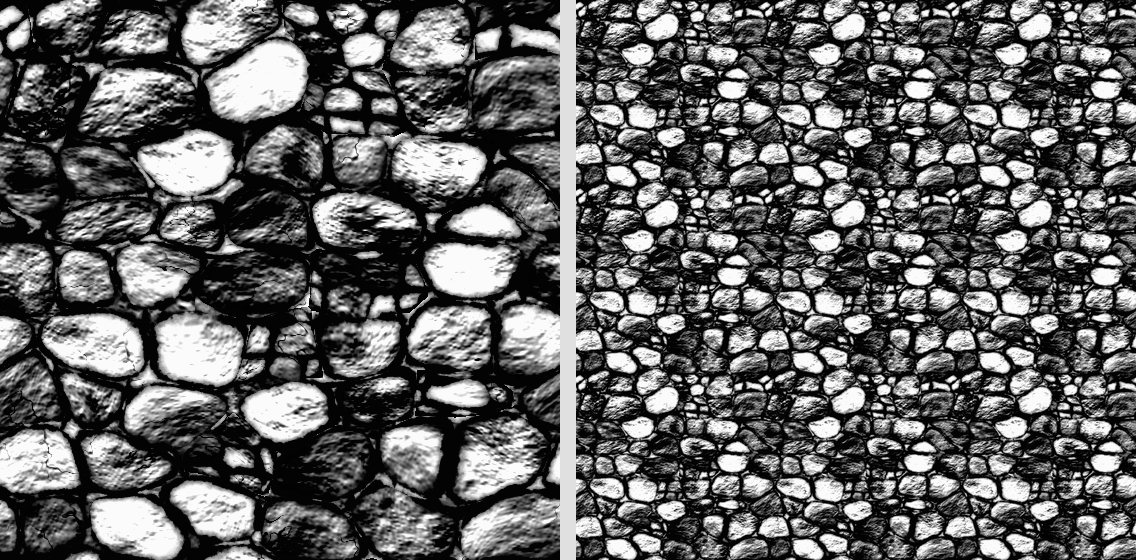
Left, the tile; right, the same tile 3 across and 3 down.
Write a WebGL 2 fragment shader that draws this texture.

```glsl
#version 300 es
precision highp float;

uniform vec2 u_resolution;
out vec4 fragColor;

#define STONE_GRID vec2(6.0, 9.0)
#define CHINK_GRID vec2(13.0, 19.0)
#define METRIC vec2(1.0, 2.0)
#define JITTER vec2(0.65, 0.5)
#define SIZE_SPREAD 0.27
#define ROUNDNESS 10.0
#define GAP 0.0075
#define RUBBLE_SHARE 0.13
#define BEND 0.045
#define GRAIN 14.0
#define LIGHT vec2(-0.0015, 0.004)
#define MORTAR 0.01

float hash(vec2 p) {
    return fract(sin(dot(p, vec2(127.1, 311.7))) * 43758.55);
}

vec2 wrap(vec2 cell, vec2 period) {
    return floor(mod(cell + 0.5, period));
}

// Value noise that repeats after a whole number of cells
float noise(vec2 p, float period) {
    vec2 i = floor(p), f = fract(p);
    vec2 a = wrap(i, vec2(period)), b = wrap(i + 1.0, vec2(period));
    f = f * f * (3.0 - 2.0 * f);
    return mix(mix(hash(a), hash(vec2(b.x, a.y)), f.x),
               mix(hash(vec2(a.x, b.y)), hash(b), f.x), f.y);
}

float fbm(vec2 p, float frequency) {
    float sum = 0.0, total = 0.0, weight = 1.0;
    for (int octave = 0; octave < 5; octave++) {
        sum += weight * noise(p * frequency, frequency);
        total += weight;
        weight *= 0.65;
        frequency *= 2.0;
    }
    return sum / total;
}

// Centre (xy) and size bonus (z) of one cell; each course has its own shift
vec3 cellSeed(vec2 cell, vec2 grid) {
    vec2 id = wrap(cell, grid) + grid;
    float shift = hash(vec2(id.y, 2.3));
    vec2 jitter = JITTER * (vec2(hash(id), hash(id + 17.3)) - 0.5);
    vec2 centre = (cell + 0.5 + jitter + vec2(shift, 0.0)) / grid;
    return vec3(centre, SIZE_SPREAD * hash(id + 31.9) / (grid.x * grid.y));
}

// Rounded distance to the border of the weighted cell around p
float cellBorder(vec2 p, vec2 grid, out vec2 id, out vec2 local) {
    vec2 base = floor(p * grid);
    float best = 1e3, sharpness = ROUNDNESS * grid.y, sum = 1e-9;
    vec2 centre = p;
    for (int y = -1; y <= 1; y++)
    for (int x = -3; x <= 2; x++) {
        vec2 cell = base + vec2(x, y);
        vec3 seed = cellSeed(cell, grid);
        vec2 d = p - seed.xy;
        float power = dot(d * d, METRIC) - seed.z;
        if (power < best) {
            best = power;
            centre = seed.xy;
            id = wrap(cell, grid);
        }
    }
    for (int y = -1; y <= 1; y++)
    for (int x = -3; x <= 2; x++) {
        vec3 seed = cellSeed(base + vec2(x, y), grid);
        vec2 d = p - seed.xy;
        float power = dot(d * d, METRIC) - seed.z;
        float slope = 2.0 * length((seed.xy - centre) * METRIC);
        if (slope > 0.002) sum += exp(-sharpness * (power - best) / slope);
    }
    local = p - centre;
    return -log(sum) / sharpness;
}

// Brightness of a stone face: own tone, grain, lit relief and cracks
float rockFace(vec2 id, vec2 local) {
    float tone = hash(id + 3.1), rough = hash(id + 7.7);
    float tilt = hash(id + 5.3) - 0.5;
    mat2 turn = mat2(cos(tilt), sin(tilt), -sin(tilt), cos(tilt));
    vec2 stretch = vec2(0.8, 1.2);
    vec2 q = turn * local * stretch + vec2(tone, rough) * 9.0;
    float height = fbm(q, GRAIN);
    float relief = height - fbm(q + turn * LIGHT * stretch, GRAIN);
    float vein = abs(fbm(q + 0.37, 7.0) - 0.5);
    float crack = (1.0 - smoothstep(0.0, 0.014, vein))
                * smoothstep(0.45, 0.65, noise(q * 9.0, 9.0));
    return mix(0.18, 1.15, tone) + (height - 0.5) * mix(1.7, 3.6, rough)
         + relief * mix(3.0, 7.0, rough) + local.y * 2.5 - 0.6 * crack;
}

void main() {
    vec2 uv = gl_FragCoord.xy / u_resolution;

    // Uneven courses and chipped outlines
    vec2 p = uv + BEND * (vec2(noise(uv * 8.0, 8.0), noise(uv * 7.0 + 3.5, 7.0)) - 0.5);
    float chip = 0.022 * (fbm(uv, 24.0) - 0.5);

    // Large stones; a few cells are left open for rubble
    vec2 id, local, chinkId, chinkLocal;
    float border = cellBorder(p, STONE_GRID, id, local);
    bool rubble = hash(id + 9.3) < RUBBLE_SHARE;
    float stone = (rubble ? -border : border) - GAP;

    // Small stones wedged into the open spaces
    float chink = cellBorder(p, CHINK_GRID, chinkId, chinkLocal) - 0.6 * GAP;
    chink = min(chink, -stone - 1.1 * GAP);
    bool small = chink > stone;
    float depth = max(stone, chink) + chip;

    // Shade the faces over dark joints
    float face = small ? rockFace(chinkId + 40.0, chinkLocal) : rockFace(id, local);
    face = clamp(face, MORTAR, 0.985) * mix(0.5, 1.0, smoothstep(0.0, 0.01, depth));
    float value = mix(MORTAR, face, smoothstep(-0.001, 0.002, depth));
    fragColor = vec4(vec3(value), 1.0);
}
```
